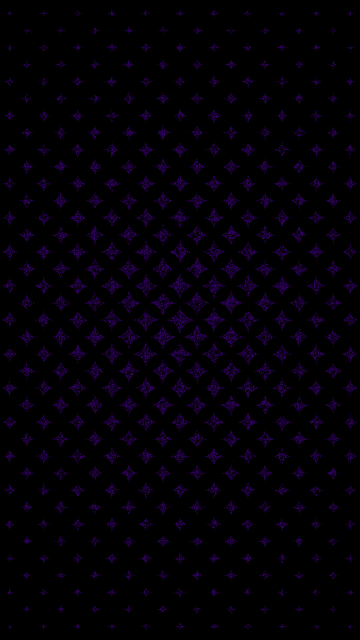
This pattern is drawn by a Shadertoy shader. Its source:

```glsl
// Staggered four-pointed violet stars with speckled grain, shrinking away from the centre.

const float HALF_STEP = 0.0266;    // half the star spacing, in canvas heights
const float GRAIN_DENSITY = 512.0; // grains per canvas height
const vec3 VIOLET = vec3(0.19, 0.0, 0.38);

vec2 hash2(vec2 cell) {
    vec3 h = fract(cell.xyx * vec3(0.1031, 0.1030, 0.0973));
    h += dot(h, h.yzx + 33.33);
    return fract((h.xx + h.yz) * h.zy);
}

// Cellular noise: a random value for the nearest jittered grain
float cellGrain(vec2 p, float jitter) {
    vec2 cell = floor(p);
    float nearest = 9.0;
    float value = 0.0;
    for (int y = -1; y <= 1; y++) {
        for (int x = -1; x <= 1; x++) {
            vec2 id = cell + vec2(x, y);
            vec2 grain = id + 0.5 + jitter * (hash2(id) - 0.5);
            float d = length(p - grain);
            if (d < nearest) {
                nearest = d;
                value = hash2(id + 71.0).x;
            }
        }
    }
    return value;
}

// Centre of the nearest site in a checkerboard lattice
vec2 nearestSite(vec2 q) {
    vec2 diagonal = floor(0.5 * vec2(q.x + q.y, q.x - q.y) + 0.5);
    return vec2(diagonal.x + diagonal.y, diagonal.x - diagonal.y);
}

// Gap between four touching circles, with tips on the axes
float starDistance(vec2 q, float reach) {
    vec2 a = abs(q);
    float arcs = reach - length(a - reach);
    return max(arcs, max(a.x, a.y) - reach);
}

// Reach of a star, in half steps, by its distance from the centre
float starReach(float radius) {
    return max(0.98 - 1.42 * radius, 0.14);
}

void mainImage(out vec4 fragColor, in vec2 fragCoord) {
    vec2 p = (fragCoord - 0.5 * iResolution.xy) / iResolution.y;
    vec2 q = p / HALF_STEP;
    float pixel = 1.0 / (iResolution.y * HALF_STEP);

    // Star mask
    vec2 site = nearestSite(q);
    float reach = starReach(length(site) * HALF_STEP);
    float d = starDistance(q - site, reach);
    float mask = 1.0 - smoothstep(-0.5 * pixel, 0.5 * pixel, d);

    // Speckled fill
    float grain = cellGrain(p * GRAIN_DENSITY, 0.5);
    fragColor = vec4(VIOLET * grain * mask, 1.0);
}
```
